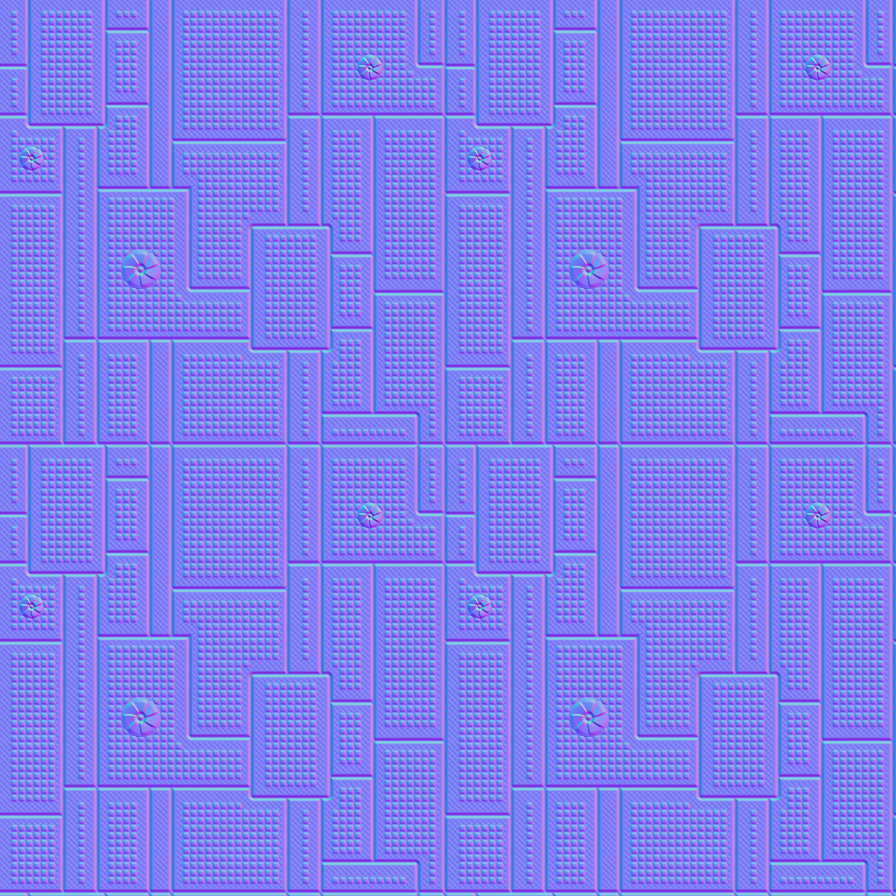
Give the GLSL for this texture map, as a Shadertoy shader.

```glsl
// Tangent-space normal map of sci-fi hull plating, repeated twice each way.
// Columns cut into plates, with larger plates laid over them, give an edge
// distance; grooves, studs, a fine weave and round vents form the height.

#define REPEATS 2.0        // tiles across and down
#define TILE 384.0         // layout units per tile
#define SEAM_INSET 3.0     // keeps the border groove clear of the canvas edge
#define STUDS 60.0         // stud cells per tile
#define STUD_SHIFT 2.7     // offset of the stud grid
#define STUD_HEIGHT 1.0
#define WEAVE 80.0         // weave periods per tile
#define WEAVE_HEIGHT 0.17
#define MARGIN 9.6         // least distance from stud centre to plate edge
#define GROOVE_WIDTH 2.7   // half width of a groove
#define GROOVE_DEPTH 1.75
#define CORNER 2.5         // plate corner radius

const float TAU = 6.283185;
const float SAMPLE_STEP = 0.7;   // slope sampling distance, in layout units
const float BLUE_SCALE = 0.94;   // softens the blue of flat areas
const float LOW = -SEAM_INSET;
const float HIGH = TILE - SEAM_INSET;

// Column borders, and the rows where each column is cut
const float columnX[9] = float[9](LOW, 54., 83., 128., 147., 246., 275., 320., HIGH);
const vec4 columnCuts[8] = vec4[8](
    vec4(99, 166, 315, HIGH), vec4(99, 291, HIGH, HIGH),
    vec4(26, 90, 162, 291),   vec4(162, 291, HIGH, HIGH),
    vec4(121, 248, 291, HIGH), vec4(99, 291, HIGH, HIGH),
    vec4(99, 218, 282, 355),  vec4(99, 251, HIGH, HIGH));

// Plates laid over the columns, lowest first: left, top, right, bottom
const vec4 overlays[7] = vec4[7](
    vec4(275, LOW, HIGH, 99), vec4(358, LOW, HIGH, 56), vec4(275, 355, 358, HIGH),
    vec4(LOW, LOW, 24, 57), vec4(LOW, 57, 24, 99), vec4(24, LOW, 90, 108),
    vec4(215, 194, 283, 300));

// Vents: centre and radius
const vec3 vents[3] = vec3[3](vec3(317, 58, 11), vec3(27, 136, 10.5), vec3(120.5, 231, 17));

float plateDistance(vec2 p, vec4 r) {
    vec2 q = abs(p - 0.5 * (r.xy + r.zw)) - 0.5 * (r.zw - r.xy) + CORNER;
    return length(max(q, 0.0)) + min(max(q.x, q.y), 0.0) - CORNER;
}

// A plate hides what lies below it, and its border cuts its neighbours
float layPlate(float edge, float d) {
    return d < 0.0 ? -d : min(edge, d);
}

// Distance to the nearest visible plate border
float edgeDistance(vec2 p) {
    vec4 plate = vec4(LOW, LOW, HIGH, HIGH);
    for (int i = 0; i < 8; i++) {
        if (p.x < columnX[i] || p.x >= columnX[i + 1]) continue;
        plate.xz = vec2(columnX[i], columnX[i + 1]);
        for (int k = 0; k < 4; k++) {
            float cut = columnCuts[i][k];
            if (p.y >= cut) plate.y = max(plate.y, cut);
            else plate.w = min(plate.w, cut);
        }
    }
    float edge = abs(plateDistance(p, plate));

    // L-shaped plate
    float angled = max(plateDistance(p, vec4(83, 162, 230, 291)),
                       -plateDistance(p, vec4(162, 100, 300, 248)));
    edge = layPlate(edge, angled);
    for (int i = 0; i < 7; i++) edge = layPlate(edge, plateDistance(p, overlays[i]));
    return edge;
}

// Low domed disc with slanted blades, a sunken centre and a bead
float ventHeight(vec2 offset, float radius) {
    float r = length(offset) / radius;
    float turn = atan(offset.y, offset.x + 1e-5) / TAU;
    float blade = fract(turn * 7.0 + 0.3 * r);
    blade *= 1.0 - smoothstep(0.85, 1.0, blade);
    float dome = 1.8 * sqrt(max(1.0 - r * r, 0.0));
    float blades = 1.6 * blade * smoothstep(0.15, 0.4, r) * (1.0 - smoothstep(0.75, 0.95, r));
    float hole = 1.6 * (1.0 - smoothstep(0.16, 0.32, r));
    float bead = 1.8 * (1.0 - smoothstep(0.0, 0.18, r));
    return dome + blades - hole + bead;
}

float surfaceHeight(vec2 p) {
    p = mod(p + SEAM_INSET, TILE) - SEAM_INSET;
    float edge = edgeDistance(p);
    float height = GROOVE_DEPTH * smoothstep(0.0, GROOVE_WIDTH, edge);

    // Studs fill whole cells away from the borders; the weave fills the rest
    float pitch = TILE / STUDS;
    vec2 centre = (floor((p - STUD_SHIFT) / pitch) + 0.5) * pitch + STUD_SHIFT;
    float studded = step(MARGIN, edgeDistance(centre));
    vec2 bevel = 1.0 - smoothstep(0.15, 0.5, abs(p - centre) / pitch);
    vec2 phase = p * TAU * WEAVE / TILE;
    float weave = sin(phase.x) * sin(phase.y) * smoothstep(2.5, 4.5, edge);
    float relief = mix(WEAVE_HEIGHT * weave, STUD_HEIGHT * bevel.x * bevel.y, studded);

    // Vents replace the relief under them
    for (int i = 0; i < 3; i++) {
        vec2 offset = p - vents[i].xy;
        float cover = 1.0 - smoothstep(-0.5, 0.8, length(offset) - vents[i].z);
        if (cover > 0.0) relief = mix(relief, ventHeight(offset, vents[i].z), cover);
    }
    return height + relief;
}

void mainImage(out vec4 fragColor, in vec2 fragCoord) {
    vec2 uv = fragCoord / iResolution.xy;
    vec2 p = vec2(uv.x, 1.0 - uv.y) * REPEATS * TILE;   // rows run downwards
    vec2 dx = vec2(SAMPLE_STEP, 0.0), dy = dx.yx;
    vec2 slope = vec2(surfaceHeight(p + dx) - surfaceHeight(p - dx),
                      surfaceHeight(p + dy) - surfaceHeight(p - dy)) / (2.0 * SAMPLE_STEP);
    vec3 normal = normalize(vec3(-slope.x, slope.y, 1.0));
    fragColor = vec4(0.5 + 0.5 * normal * vec3(1.0, 1.0, BLUE_SCALE), 1.0);
}
```
